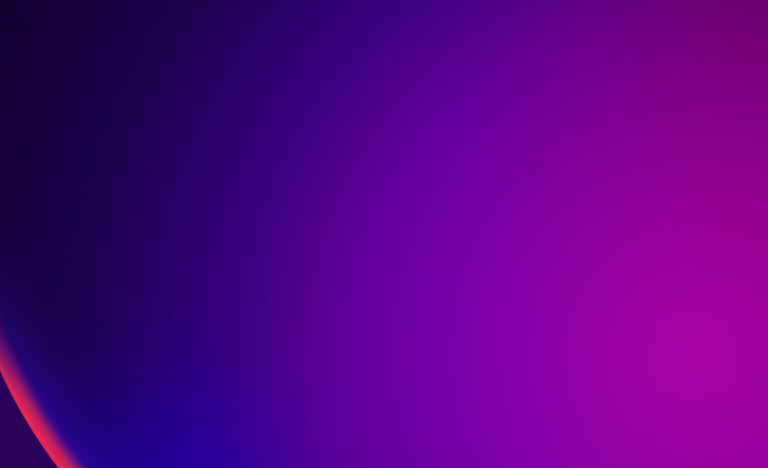
Reproduce this background procedurally as a WebGL 1 fragment shader.

```glsl
precision highp float;
// A violet backdrop: a wide radial gradient fades from magenta at the lower
// right to navy at the left. A large disc's rim crosses the lower left corner,
// with a hot red line on its edge and a soft blue glow inside it.

uniform vec2 u_resolution;

// Lengths are in canvas heights, origin at the lower left.
#define LIGHT_CENTER vec2(1.474, 0.252)
#define GLOW_CENTER  vec2(0.34, -0.04)
#define DISC_CENTER  vec2(0.972, 0.650)
#define DISC_RADIUS  1.068
#define RIM_WIDTH    0.040
#define HALO_WIDTH   0.100

const vec3 MAGENTA  = vec3(0.61, 0.01, 0.72);
const vec3 PURPLE   = vec3(0.54, 0.01, 0.69);
const vec3 VIOLET   = vec3(0.40, 0.00, 0.62);
const vec3 INDIGO   = vec3(0.21, 0.00, 0.48);
const vec3 NAVY     = vec3(0.11, 0.00, 0.30);
const vec3 MIDNIGHT = vec3(0.07, 0.00, 0.19);
const vec3 OUTSIDE  = vec3(0.17, 0.00, 0.35);
const vec3 BLUE     = vec3(0.19, 0.04, 0.66);
const vec3 RED      = vec3(0.80, 0.13, 0.35);
const vec3 HOT_RED  = vec3(0.97, 0.16, 0.30);

// Position of x between a and b, limited to 0..1.
float ramp(float a, float b, float x) {
  return clamp((x - a) / (b - a), 0.0, 1.0);
}

float bell(float x) {
  return exp(-x * x);
}

// Radial light, then the warmer and dimmer right side.
vec3 backdrop(vec2 p) {
  float d = length(p - LIGHT_CENTER);
  vec3 color = mix(MAGENTA, PURPLE, ramp(0.0, 0.31, d));
  color = mix(color, VIOLET, ramp(0.31, 0.70, d));
  color = mix(color, INDIGO, ramp(0.70, 1.00, d));
  color = mix(color, NAVY, ramp(1.00, 1.30, d));
  color = mix(color, MIDNIGHT, ramp(1.30, 1.65, d));

  float side = smoothstep(0.90, 1.64, p.x);
  color += side * vec3(0.05, 0.0, -0.06 - 0.10 * p.y);

  // Broad blue light rising from the lower edge
  float glow = bell(length(p - GLOW_CENTER) / 0.24);
  return color + glow * vec3(-0.03, 0.0, 0.19);
}

// Blue halo, red band and bright line; depth is measured inward from the edge.
vec3 addRim(vec3 color, vec2 p, float depth) {
  float inner = max(depth, 0.0);
  float haloFade = 1.0 - smoothstep(0.05, 0.58, p.y);
  float redFade = 1.0 - smoothstep(0.10, 0.40, p.y);

  color = mix(color, BLUE, 0.85 * haloFade * bell(inner / HALO_WIDTH));
  float band = 1.0 - smoothstep(0.35 * RIM_WIDTH, 1.35 * RIM_WIDTH, inner);
  color = mix(color, RED, band * redFade);
  float line = bell((inner - 0.004) / 0.007);
  return mix(color, HOT_RED, 0.7 * line * redFade);
}

void main() {
  vec2 p = gl_FragCoord.xy / u_resolution.y;
  float depth = DISC_RADIUS - length(p - DISC_CENTER);
  float pixel = 1.0 / u_resolution.y;

  // Only the lower left lies beyond the visible edge of the disc.
  float corner = (1.0 - smoothstep(0.25, 0.40, p.y))
               * (1.0 - smoothstep(0.30, 0.50, p.x));
  vec3 base = backdrop(p);
  vec3 inside = mix(base, addRim(base, p, depth), step(p.x, DISC_CENTER.x));
  float beyond = (1.0 - smoothstep(-pixel, pixel, depth)) * corner;
  gl_FragColor = vec4(mix(inside, OUTSIDE, beyond), 1.0);
}
```
